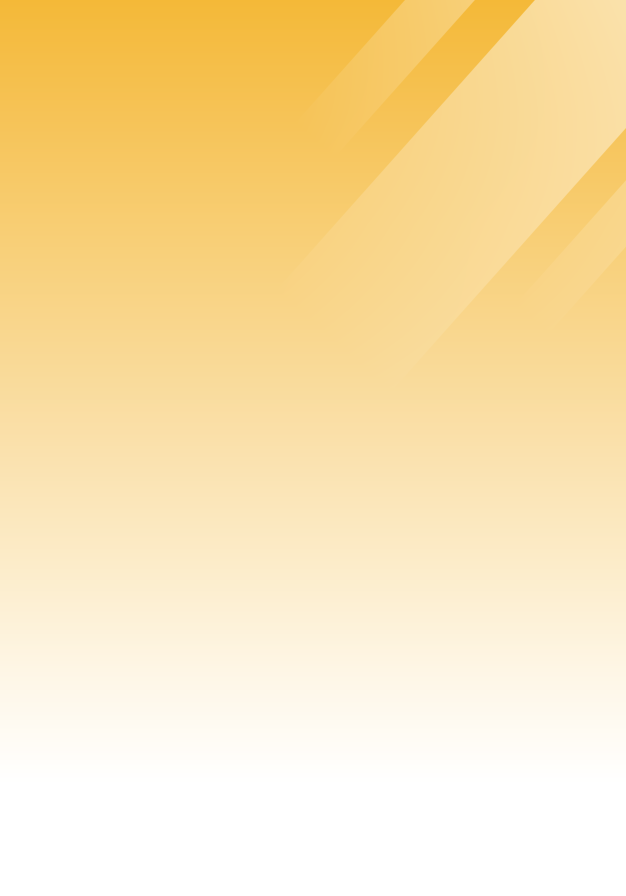
This background is drawn by a Shadertoy shader. Its source:

```glsl
// Amber to white vertical gradient with three fading diagonal light bands.
#define BAND_DIRECTION normalize(vec2(1.0, 1.122))
#define GRADIENT_END 0.875
#define MAIN_GAIN 1.16
#define UPPER_GAIN 1.38
#define LOWER_GAIN 1.2

const int STOP_COUNT = 8;
const vec3 STOPS[STOP_COUNT] = vec3[STOP_COUNT](
    vec3(0.957, 0.725, 0.220), vec3(0.964, 0.763, 0.335),
    vec3(0.972, 0.806, 0.450), vec3(0.976, 0.843, 0.562),
    vec3(0.980, 0.881, 0.675), vec3(0.988, 0.924, 0.785),
    vec3(0.996, 0.965, 0.900), vec3(1.0));

// Evenly spaced colour stops, measured downward from the top edge.
vec3 skyGradient(float drop) {
    float t = clamp(drop / GRADIENT_END, 0.0, 1.0) * float(STOP_COUNT - 1);
    int i = min(int(t), STOP_COUNT - 2);
    return mix(STOPS[i], STOPS[i + 1], t - float(i));
}

// White opacity of a band: edges are its x positions along the top edge,
// start is where it begins to appear along its own direction.
float lightBand(vec2 p, vec2 edges, float start, float gain) {
    vec2 dir = BAND_DIRECTION;
    vec2 fromTop = p - vec2(0.0, 1.0);
    float across = fromTop.x - fromTop.y * dir.x / dir.y;
    float along = dot(fromTop, dir);
    float halfWidth = 0.5 * (edges.y - edges.x);
    float center = 0.5 * (edges.x + edges.y);
    float dist = (abs(across - center) - halfWidth) * dir.y;
    float pixel = 1.0 / iResolution.y;
    float coverage = 1.0 - smoothstep(-0.7 * pixel, 0.7 * pixel, dist);
    return coverage * clamp((along - start) * gain, 0.0, 1.0);
}

void mainImage(out vec4 fragColor, in vec2 fragCoord) {
    vec2 p = fragCoord / iResolution.y;
    vec3 color = skyGradient(1.0 - p.y);

    // Diagonal bands, fading out toward the lower left
    color = mix(color, vec3(1.0), lightBand(p, vec2(0.452, 0.530), 0.118, UPPER_GAIN));
    color = mix(color, vec3(1.0), lightBand(p, vec2(0.597, 0.826), -0.035, MAIN_GAIN));
    color = mix(color, vec3(1.0), lightBand(p, vec2(0.878, 0.944), 0.130, LOWER_GAIN));

    fragColor = vec4(color, 1.0);
}
```
